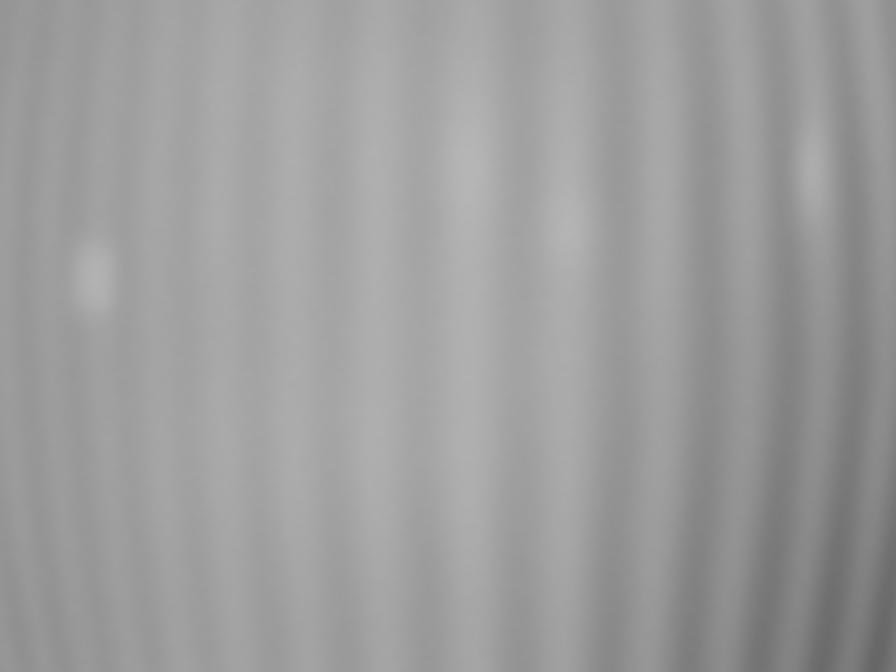
Reproduce this texture procedurally as a Shadertoy shader.

```glsl
// Twelve soft grey vertical ridges, bowed like a barrel and closer near the edges.
// A warped cosine makes the ridges; broad shading, pale smudges, layered sines
// and cellular grain add the uneven, out-of-focus surface.

const float TAU = 6.2831853;
const float BASE_GREY = 0.651;

vec2 hash2(vec2 p) {
    vec3 q = fract(p.xyx * vec3(0.1031, 0.1030, 0.0973));
    q += dot(q, q.yzx + 33.33);
    return fract((q.xx + q.yz) * q.zy);
}

// Distance to the nearest scattered cell point
float cellular(vec2 p) {
    vec2 cell = floor(p);
    float nearest = 2.0;
    for (int y = -1; y <= 1; y++) {
        for (int x = -1; x <= 1; x++) {
            vec2 id = cell + vec2(x, y);
            nearest = min(nearest, length(id + hash2(id) - p));
        }
    }
    return nearest;
}

// Slow mottling from rotated sines
float layeredSines(vec2 p) {
    float sum = 0.0;
    float weight = 0.5;
    for (int i = 0; i < 4; i++) {
        sum += weight * sin(p.x + 1.3 * sin(p.y)) * cos(p.y + 0.7);
        p = mat2(1.2, 1.3, -1.3, 1.2) * p + 2.1;
        weight *= 0.55;
    }
    return sum;
}

// Ridge number at a point: whole values lie on the bright crests
float ridgePhase(vec2 uv, float bow) {
    float rise = uv.y - 0.58;
    float x = uv.x + (uv.x - 0.53) * bow * rise * rise;
    float d = x - 0.58;
    return 6.5 + 9.0 * d + 12.0 * d * d * d;
}

// Soft rounded spot; a higher power gives a squarer one
float smudge(vec2 uv, vec2 centre, vec2 radius, float power) {
    vec2 q = pow(abs(uv - centre) / radius, vec2(power));
    return exp(-q.x - q.y);
}

// Darkening toward the left, bottom and lower right
float broadShade(vec2 uv) {
    float right = smoothstep(0.5, 1.05, uv.x) * (0.3 + 0.9 * (1.0 - uv.y));
    float left = 1.0 - smoothstep(0.0, 0.28, uv.x);
    float bottom = 1.0 - smoothstep(0.0, 0.4, uv.y);
    float top = smoothstep(0.85, 1.0, uv.y);
    return -0.16 * right - 0.045 * left - 0.03 * bottom - 0.012 * top;
}

float paleMarks(vec2 uv) {
    float marks = 0.065 * smudge(uv, vec2(0.104, 0.585), vec2(0.027, 0.055), 3.0);
    marks += 0.07 * smudge(uv, vec2(0.902, 0.74), vec2(0.022, 0.08), 2.0);
    marks += 0.025 * smudge(uv, vec2(0.63, 0.66), vec2(0.045, 0.06), 2.0);
    marks += 0.02 * smudge(uv, vec2(0.52, 0.76), vec2(0.05, 0.08), 2.0);
    return marks + 0.015 * smudge(uv, vec2(0.52, 0.6), vec2(0.25, 0.5), 2.0);
}

void mainImage(out vec4 fragColor, in vec2 fragCoord) {
    vec2 uv = fragCoord / iResolution.xy;
    vec2 p = vec2(uv.x * iResolution.x / iResolution.y, uv.y);

    // Ridges gain contrast to the right and vary along their length
    float mottle = layeredSines(p * 6.0);
    float phase = ridgePhase(uv, 0.3) + 0.05 * mottle;
    float contrast = mix(0.011, 0.036, smoothstep(0.1, 0.8, uv.x));
    contrast *= 1.0 + 0.3 * layeredSines(vec2(floor(phase + 0.5) * 0.1, p.y * 5.0));
    contrast *= 1.0 - 0.3 * smoothstep(0.7, 1.0, uv.y);
    float ridges = contrast * cos(TAU * phase);

    // Faint grain at two sizes
    float grain = cellular(p * 75.0) + 0.6 * cellular(p * 31.0) - 0.8;

    float grey = BASE_GREY + broadShade(uv) + ridges + paleMarks(uv);
    grey += 0.008 * mottle + 0.007 * grain;
    fragColor = vec4(vec3(clamp(grey, 0.0, 1.0)), 1.0);
}
```
